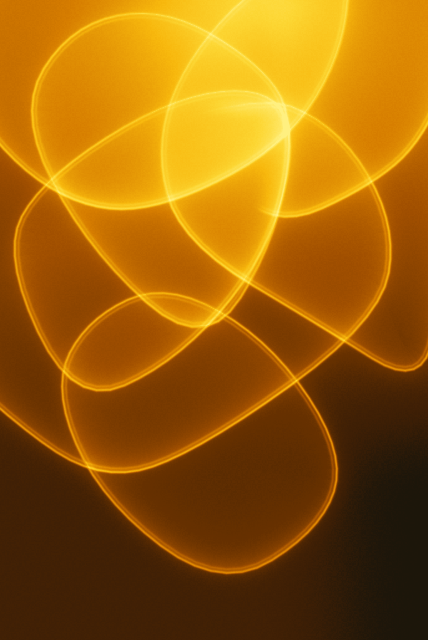
This background is drawn by a Shadertoy shader. Its source:

```glsl
const vec2 CANVAS = vec2(512.0, 768.0); // design grid, y runs down

float hash(vec2 p) {
    return fract(sin(dot(p, vec2(12.99, 78.23))) * 4375.5);
}

float bell(float x, float width) {
    return exp(-x * x / (width * width));
}

// Tone to amber colour ramp
vec3 amber(float t) {
    vec3 c = mix(vec3(0.11, 0.085, 0.04), vec3(0.24, 0.12, 0.02), smoothstep(0.0, 0.1, t));
    c = mix(c, vec3(0.40, 0.19, 0.0), smoothstep(0.08, 0.24, t));
    c = mix(c, vec3(0.63, 0.31, 0.0), clamp((t - 0.24) / 0.21, 0.0, 1.0));
    c = mix(c, vec3(0.84, 0.49, 0.0), clamp((t - 0.45) / 0.20, 0.0, 1.0));
    c = mix(c, vec3(0.97, 0.72, 0.05), clamp((t - 0.65) / 0.20, 0.0, 1.0));
    c = mix(c, vec3(0.99, 0.84, 0.20), clamp((t - 0.85) / 0.15, 0.0, 1.0));
    return mix(c, vec3(1.0, 0.94, 0.5), clamp((t - 1.0) / 0.2, 0.0, 1.0));
}

vec2 bezier(vec2 a, vec2 b, vec2 c, float t) {
    return mix(mix(a, b, t), mix(b, c, t), t);
}

// Closed quadratic spline: xy = offset to the nearest edge, z = signed distance
vec3 pebble(vec2 p, vec2 hull[8]) {
    const int STEPS = 7;
    vec2 nearest = vec2(1e4);
    float side = 1.0;
    for (int i = 0; i < 8; i++) {
        vec2 mid = hull[i];
        vec2 start = 0.5 * (hull[(i + 7) % 8] + mid);
        vec2 end = 0.5 * (mid + hull[(i + 1) % 8]);
        vec2 a = start;
        for (int k = 1; k <= STEPS; k++) {
            vec2 b = bezier(start, mid, end, float(k) / float(STEPS));
            vec2 ab = b - a;
            vec2 ap = p - a;
            vec2 offset = ab * clamp(dot(ap, ab) / dot(ab, ab), 0.0, 1.0) - ap;
            if (dot(offset, offset) < dot(nearest, nearest)) nearest = offset;
            if ((a.y > p.y) != (b.y > p.y) && ap.x < ab.x * ap.y / ab.y) side = -side;
            a = b;
        }
    }
    return vec3(nearest, side * length(nearest));
}

// Layers one glass sheet: fill, soft edge light, then a double rim
float glass(float tone, vec2 p, vec2 hull[8], float lift, float strength, float px) {
    vec3 edge = pebble(p, hull);
    float d = abs(edge.z);
    float inside = 1.0 - smoothstep(-px, px, edge.z);
    float facing = 0.55 + 0.45 * edge.y / max(d, 0.01);
    float innerGlow = facing * (0.20 * exp(-d / 13.0) + 0.10 * exp(-d / 45.0));
    float outerGlow = 0.10 * exp(-d / 9.0);
    tone += strength * (inside * lift + mix(outerGlow, innerGlow, inside) * (1.15 - 0.7 * tone));

    float width = max(1.7, px);
    float rim = bell(d, width) + 0.4 * bell(edge.z + 4.5, width);
    float rimTone = max(tone + 0.13, 0.98 - 0.26 * p.y / CANVAS.y);
    return mix(tone, rimTone, strength * min(rim, 1.0) * 0.85);
}

void mainImage(out vec4 fragColor, in vec2 fragCoord) {
    vec2 uv = fragCoord / iResolution.xy;
    vec2 p = vec2(uv.x, 1.0 - uv.y) * CANVAS;
    float px = CANVAS.y / iResolution.y;

    // Backdrop: lit from above, dark towards the lower right
    float tone = 0.11 + 0.41 * (1.0 - smoothstep(0.0, 600.0, p.y));
    tone += 0.24 * bell(length(p - vec2(275.0, 95.0)), 165.0);
    tone += 0.22 * bell(length((p - vec2(290.0, -10.0)) * vec2(0.7, 1.4)), 90.0);
    tone -= 0.11 * smoothstep(300.0, 512.0, p.x) * smoothstep(380.0, 620.0, p.y);

    // Sheets that fade out where they pass beneath others
    float wideFade = smoothstep(225.0, 290.0, dot(p, vec2(0.5, 0.85)));
    float rightFade = smoothstep(300.0, 350.0, p.x);

    // Upper right sheet
    tone = glass(tone, p, vec2[8](vec2(550, 60), vec2(505, 170), vec2(440, 225), vec2(330, 275),
        vec2(250, 200), vec2(230, -100), vec2(500, -150), vec2(600, -60)), 0.06, rightFade, px);
    // Upper left sheet
    tone = glass(tone, p, vec2[8](vec2(420, -60), vec2(412, 60), vec2(345, 172), vec2(210, 245),
        vec2(110, 255), vec2(10, 195), vec2(-80, 60), vec2(100, -150)), 0.06, 1.0, px);
    // Tall right sheet
    tone = glass(tone, p, vec2[8](vec2(330, -40), vec2(225, 65), vec2(185, 175), vec2(215, 290),
        vec2(390, 395), vec2(500, 465), vec2(530, 370), vec2(560, -100)), 0.05, 0.9, px);
    // Wide central sheet
    tone = glass(tone, p, vec2[8](vec2(-200, 300), vec2(10, 505), vec2(125, 580), vec2(240, 540),
        vec2(455, 385), vec2(475, 270), vec2(405, 150), vec2(290, 105)), 0.05, wideFade, px);
    // Left pebble
    tone = glass(tone, p, vec2[8](vec2(2, 305), vec2(50, 215), vec2(205, 116), vec2(325, 104),
        vec2(356, 175), vec2(315, 315), vec2(210, 435), vec2(88, 490)), 0.06, 0.9, px);
    // Top pebble
    tone = glass(tone, p, vec2[8](vec2(20, 135), vec2(85, 30), vec2(195, 8), vec2(306, 72),
        vec2(354, 140), vec2(330, 290), vec2(245, 425), vec2(105, 300)), 0.05, 1.0, px);
    // Bottom pebble
    tone = glass(tone, p, vec2[8](vec2(62, 465), vec2(105, 382), vec2(200, 338), vec2(325, 410),
        vec2(414, 545), vec2(385, 635), vec2(265, 710), vec2(120, 600)), 0.07, 1.0, px);

    // Sheen below the upper rim, then fine grain
    tone += 0.10 * bell(length((p - vec2(295.0, 127.0)) * vec2(0.3, 1.0)), 12.0);
    tone += 0.018 * (hash(floor(p * 0.67)) - 0.5);
    fragColor = vec4(amber(tone), 1.0);
}
```
